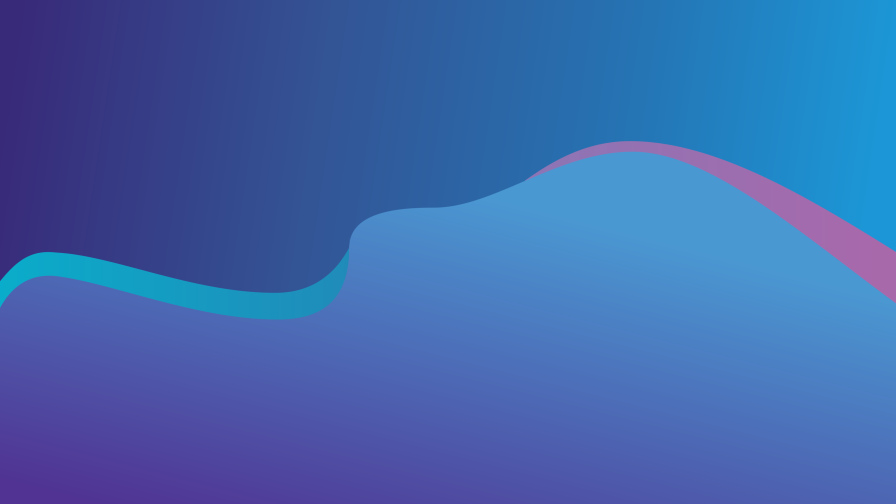
This background is drawn by a Shadertoy shader. Its source:

```glsl
// Layered waves: a tilted violet-to-azure sky, a teal and a mauve ribbon, and
// a large blue wave in front. Each crest is a chain of cubic Bezier arcs, solved
// for x by bisection and turned into an approximate signed distance.

#define SKY_VIOLET   vec3(0.220, 0.165, 0.475)
#define SKY_INDIGO   vec3(0.200, 0.330, 0.585)
#define SKY_BLUE     vec3(0.145, 0.455, 0.705)
#define SKY_AZURE    vec3(0.110, 0.590, 0.840)
#define WAVE_LOW     vec3(0.315, 0.200, 0.575)
#define WAVE_HIGH    vec3(0.290, 0.595, 0.825)
#define TEAL_LEFT    vec3(0.040, 0.675, 0.795)
#define TEAL_RIGHT   vec3(0.125, 0.545, 0.725)
#define MAUVE_LEFT   vec3(0.550, 0.460, 0.710)
#define MAUVE_RIGHT  vec3(0.660, 0.410, 0.670)
#define FOLD_X       0.693
#define ASPECT       (16.0 / 9.0)

// Distance below an arc whose x grows along its length (positive underneath)
float below(vec2 p, vec2 a, vec2 b, vec2 c, vec2 d) {
    vec2 k1 = 3.0 * (b - a);
    vec2 k2 = 3.0 * (a - 2.0 * b + c);
    vec2 k3 = d - a + 3.0 * (b - c);
    float t = 0.5, stride = 0.25;
    for (int i = 0; i < 16; i++) {
        float x = a.x + t * (k1.x + t * (k2.x + t * k3.x));
        t += x < p.x ? stride : -stride;
        stride *= 0.5;
    }
    float y = a.y + t * (k1.y + t * (k2.y + t * k3.y));
    vec2 tangent = k1 + t * (2.0 * k2 + 3.0 * t * k3);
    return (y - p.y) * tangent.x / max(length(tangent), 1e-4);
}

float frontWave(vec2 p) {
    if (p.x < 0.120) return below(p, vec2(0.0, 0.389), vec2(0.023, 0.431), vec2(0.060, 0.461), vec2(0.120, 0.451));
    if (p.x < 0.551) return below(p, vec2(0.120, 0.451), vec2(0.231, 0.435), vec2(0.394, 0.366), vec2(0.551, 0.366));
    if (p.x < FOLD_X) return below(p, vec2(0.551, 0.366), vec2(0.653, 0.366), vec2(0.692, 0.417), vec2(FOLD_X, 0.509));
    if (p.x < 0.861) return below(p, vec2(FOLD_X, 0.509), vec2(FOLD_X, 0.583), vec2(0.799, 0.588), vec2(0.861, 0.588));
    if (p.x < 1.255) return below(p, vec2(0.861, 0.588), vec2(0.981, 0.588), vec2(1.106, 0.699), vec2(1.255, 0.699));
    return below(p, vec2(1.255, 0.699), vec2(1.407, 0.699), vec2(1.586, 0.539), vec2(1.778, 0.398));
}

float tealRibbon(vec2 p) {
    if (p.x > FOLD_X) return -1.0;
    if (p.x < 0.111) return below(p, vec2(0.0, 0.442), vec2(0.032, 0.481), vec2(0.060, 0.505), vec2(0.111, 0.499));
    if (p.x < 0.546) return below(p, vec2(0.111, 0.499), vec2(0.227, 0.493), vec2(0.382, 0.419), vec2(0.546, 0.419));
    return below(p, vec2(0.546, 0.419), vec2(0.630, 0.419), vec2(0.671, 0.468), vec2(FOLD_X, 0.509));
}

float mauveRibbon(vec2 p) {
    if (p.x < 1.042) return -1.0;
    if (p.x < 1.250) return below(p, vec2(1.042, 0.642), vec2(1.106, 0.688), vec2(1.171, 0.720), vec2(1.250, 0.720));
    return below(p, vec2(1.250, 0.720), vec2(1.417, 0.720), vec2(1.597, 0.613), vec2(1.778, 0.500));
}

// Four-stop sky ramp along a slightly tilted axis
vec3 skyColor(vec2 p) {
    float t = (p.x - 0.15 * (p.y - 0.7)) / ASPECT;
    vec3 color = mix(SKY_VIOLET, SKY_INDIGO, clamp(t / 0.35, 0.0, 1.0));
    color = mix(color, SKY_BLUE, clamp((t - 0.35) / 0.35, 0.0, 1.0));
    return mix(color, SKY_AZURE, clamp((t - 0.7) / 0.28, 0.0, 1.0));
}

void mainImage(out vec4 fragColor, in vec2 fragCoord) {
    // Canvas height is one unit
    vec2 p = fragCoord / iResolution.xy * vec2(ASPECT, 1.0);
    float soft = 0.7 / iResolution.y;

    // Ribbons lie over the sky, the front wave over both
    vec3 color = skyColor(p);
    vec3 teal = mix(TEAL_LEFT, TEAL_RIGHT, clamp(p.x / FOLD_X, 0.0, 1.0));
    vec3 mauve = mix(MAUVE_LEFT, MAUVE_RIGHT, clamp((p.x - 1.05) / 0.7, 0.0, 1.0));
    vec3 wave = mix(WAVE_LOW, WAVE_HIGH, clamp(dot(p, vec2(0.315, 1.24)) - 0.06, 0.0, 1.0));

    color = mix(color, teal, smoothstep(-soft, soft, tealRibbon(p)));
    color = mix(color, mauve, smoothstep(-soft, soft, mauveRibbon(p)));
    color = mix(color, wave, smoothstep(-soft, soft, frontWave(p)));
    fragColor = vec4(color, 1.0);
}
```
